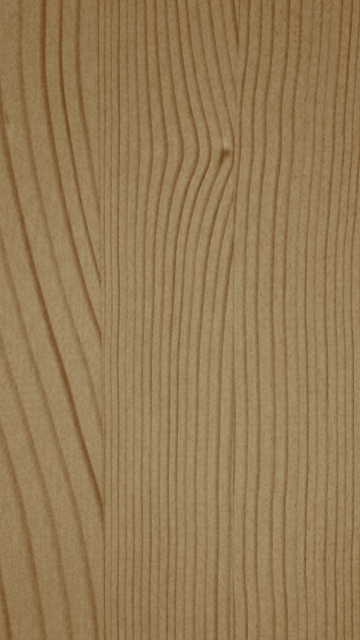
Give the GLSL for this texture, as a WebGL 2 fragment shader.

```glsl
#version 300 es
precision highp float;
// Three glued softwood boards with growth rings, a small knot and fine pores.
// Each board bends its own ring coordinate; rings, fibres and flecks add up
// to one darkness value that blends pale earlywood into brown latewood.

uniform vec2 u_resolution;
out vec4 fragColor;

const vec3 PALE_WOOD = vec3(0.625, 0.535, 0.385);
const vec3 DARK_WOOD = vec3(0.485, 0.350, 0.190);
const vec2 KNOT = vec2(0.630, 0.425);
const vec2 SMALL_KNOT = vec2(0.026, 0.360);

float hash(vec2 p) {
    return fract(sin(dot(p, vec2(127.1, 311.7))) * 43758.5453);
}

float noise(vec2 p) {
    vec2 cell = floor(p), f = fract(p);
    f = f * f * (3.0 - 2.0 * f);
    float low = mix(hash(cell), hash(cell + vec2(1, 0)), f.x);
    float high = mix(hash(cell + vec2(0, 1)), hash(cell + vec2(1, 1)), f.x);
    return mix(low, high, f.y);
}

// Soft rise into latewood, then a crisp edge; strength differs per ring.
float rings(float ring, float start, float along, float seed) {
    float id = floor(ring), f = fract(ring);
    float band = smoothstep(start, 0.86, f) * (1.0 - smoothstep(0.86, 1.0, f));
    float strength = mix(0.45, 1.0, hash(vec2(id, seed)));
    float fade = mix(0.65, 1.2, noise(vec2(id * 3.7 + seed, along * 4.0)));
    return band * strength * fade;
}

// Wide rings that sweep from the upper left to the lower right.
float leftBoard(vec2 p) {
    float u = p.x - 0.36 * smoothstep(0.1, 1.9, p.y);
    u += 0.012 * (noise(p * vec2(3.0, 5.0)) - 0.5);
    float ring = u * 14.5 + 0.9 * noise(vec2(u * 9.0, 2.0)) - 0.1;
    return 1.20 * rings(ring, 0.58, p.y, 3.0);
}

// Narrow rings drawn sideways towards the knot.
float middleBoard(vec2 p) {
    float d = p.y - KNOT.y;
    float reach = mix(0.40, 0.25, smoothstep(-0.1, 0.1, d));
    float pull = exp(-sqrt(d * d + 0.003) / reach);
    float u = p.x - 0.13 * smoothstep(0.30, 0.66, p.x) * pull - 0.28;
    u += 0.005 * (noise(p * vec2(4.0, 6.0)) - 0.5);
    float ring = u * 54.0 - 40.0 * u * u + 0.7 * noise(vec2(u * 22.0, 7.0));
    float nearKnot = exp(-length((p - KNOT - vec2(-0.06, 0.10)) * vec2(9.0, 5.0)));
    return (0.74 + 0.60 * nearKnot) * rings(ring, 0.46, p.y, 11.0);
}

// Nearly upright rings that lean right at the top and waver slightly.
float rightBoard(vec2 p) {
    float lean = 0.055 * (1.0 - smoothstep(-0.2, 0.75, p.y));
    float u = p.x - lean - 0.60;
    u += 0.010 * (noise(p * vec2(4.0, 7.0) + 5.0) - 0.5);
    float ring = u * 26.0 + 18.0 * u * u + 0.7 * noise(vec2(u * 18.0, 4.0));
    return 0.74 * rings(ring, 0.52, p.y, 23.0);
}

// Soft tilted ellipse, one at its centre.
float spot(vec2 p, vec2 centre, vec2 radius, float angle) {
    float c = cos(angle), s = sin(angle);
    vec2 q = mat2(c, -s, s, c) * (p - centre) / radius;
    return exp(-dot(q, q));
}

// Sparse short dashes, one candidate per grid cell.
float pores(vec2 p, vec2 grid, float share) {
    vec2 g = p * grid, cell = floor(g);
    vec2 jitter = 0.3 + 0.4 * vec2(hash(cell + 3.1), hash(cell + 8.6));
    vec2 q = (fract(g) - jitter) / vec2(0.16, 0.24);
    return step(1.0 - share, hash(cell)) * exp(-dot(q, q));
}

float seamLine(float offset) {
    return exp(-offset * offset / 0.000012);
}

void main() {
    // One unit is the canvas width; y runs down from the top edge.
    vec2 p = vec2(gl_FragCoord.x, u_resolution.y - gl_FragCoord.y) / u_resolution.x;
    float pixel = 1.0 / u_resolution.x;

    // Boards and their joints
    float seamA = p.x - 0.271 - 0.011 * p.y;
    float seamB = p.x - 0.648 - 0.016 * (1.0 - smoothstep(0.0, 0.6, p.y));
    float inMiddle = smoothstep(-pixel, pixel, seamA);
    float inRight = smoothstep(-pixel, pixel, seamB);
    float dark = mix(leftBoard(p), middleBoard(p), inMiddle);
    dark = mix(dark, rightBoard(p), inRight);
    dark += 0.30 * seamLine(seamA) + 0.15 * seamLine(seamB);

    // Knots: brown core with a pale rim
    dark += 0.80 * spot(p, KNOT + vec2(-0.010, 0.012), vec2(0.010, 0.034), 0.55);
    dark += 0.55 * spot(p, KNOT, vec2(0.020, 0.009), 0.2);
    dark -= 0.45 * spot(p, KNOT + vec2(-0.004, -0.024), vec2(0.022, 0.012), 0.6);
    dark += 0.70 * spot(p, SMALL_KNOT + vec2(-0.006, -0.028), vec2(0.005, 0.022), -0.2);
    dark -= 0.35 * spot(p, SMALL_KNOT, vec2(0.014, 0.026), 0.0);

    // Uneven tone, fibres, grain and pores
    float edge = length((p - vec2(0.56, 1.02)) * vec2(0.85, 0.75));
    dark += 0.60 * smoothstep(0.15, 1.0, edge) - 0.06;
    dark += 0.14 * (noise(p * vec2(5.0, 2.5)) - 0.5);
    dark += 0.14 * (noise(p * vec2(150.0, 22.0)) - 0.5);
    dark += 0.32 * (noise(p * vec2(210.0, 150.0)) - 0.5);
    dark += mix(0.14, 0.32, inRight) * pores(p, vec2(75.0, 48.0), 0.22);

    fragColor = vec4(mix(PALE_WOOD, DARK_WOOD, clamp(dark, -0.35, 1.3)), 1.0);
}
```
